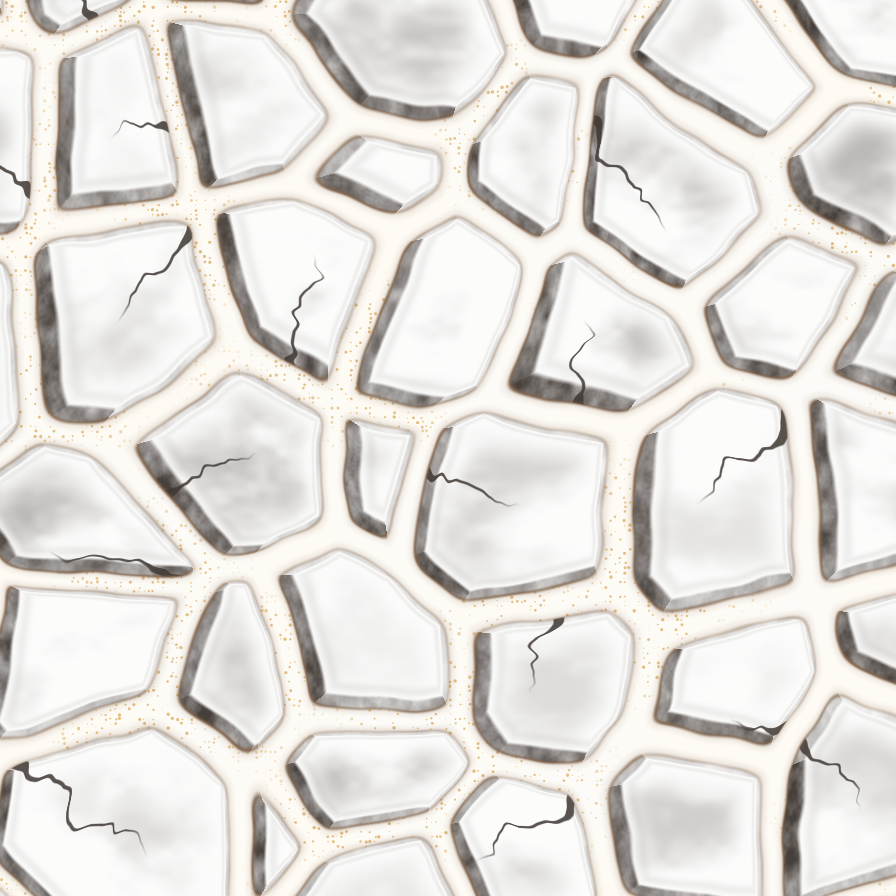
A three.js fragment shader for this texture:

```glsl
varying vec2 vUv;

const float GRID = 5.5;
const vec2 SHADOW_DIR = vec2(-0.84, -0.54);
const vec3 STONE_WHITE = vec3(0.988, 0.988, 0.986);
const vec3 GROUT_CREAM = vec3(0.996, 0.982, 0.952);
const vec3 CHARCOAL = vec3(0.24, 0.21, 0.19);
const vec3 SEPIA = vec3(0.50, 0.38, 0.28);
const vec3 OCHRE = vec3(0.87, 0.68, 0.38);

struct Stone {
  vec2 cell;     // grid cell owning the stone
  vec2 center;   // in canvas units
  float edge;    // rounded distance inside the outline
  float bevel;   // 0 at the outline, 1 where the flat top begins
  float facing;  // how far the nearest side turns to the shadow
};

float hash(vec2 p) {
  return fract(sin(dot(p, vec2(127.1, 311.7))) * 43758.5);
}

float noise(vec2 p) {
  vec2 i = floor(p);
  vec2 f = fract(p);
  f = f * f * (3.0 - 2.0 * f);
  float low = mix(hash(i), hash(i + vec2(1.0, 0.0)), f.x);
  float high = mix(hash(i + vec2(0.0, 1.0)), hash(i + 1.0), f.x);
  return mix(low, high, f.y);
}

float fbm(vec2 p) {
  float sum = 0.0;
  float amp = 0.5;
  for (int i = 0; i < 4; i++) {
    sum += amp * noise(p);
    p = p * 2.1 + 7.3;
    amp *= 0.5;
  }
  return sum;
}

vec2 site(vec2 cell) {
  vec2 jitter = vec2(hash(cell + 3.1), hash(cell + 17.7)) - 0.5;
  return cell + 0.5 + 0.78 * jitter;
}

// Weighted squared distance: heavier sites grow larger stones
float power(vec2 p, vec2 cell) {
  vec2 d = p - site(cell);
  return dot(d, d) - 0.38 * hash(cell + 41.3);
}

Stone findStone(vec2 uv, float gap) {
  vec2 p = uv * GRID;
  vec2 cell = floor(p);
  float best = 1e3;
  for (int j = -2; j <= 2; j++) {
    for (int i = -2; i <= 2; i++) {
      vec2 other = floor(p) + vec2(float(i), float(j));
      float d = power(p, other);
      if (d < best) { best = d; cell = other; }
    }
  }

  Stone s = Stone(cell, site(cell) / GRID, 0.0, 1e3, 0.0);
  float size = mix(0.75, 1.25, hash(cell + 5.9));
  float crowd = 1e-9;
  for (int j = -2; j <= 2; j++) {
    for (int i = -2; i <= 2; i++) {
      if (i == 0 && j == 0) continue;
      vec2 other = cell + vec2(float(i), float(j));
      vec2 toward = site(other) - site(cell);
      float dist = 0.5 * (power(p, other) - best) / (length(toward) * GRID);
      float facing = dot(normalize(toward), SHADOW_DIR);
      float width = size * mix(0.006, 0.018, smoothstep(-0.1, 0.9, facing));
      float t = (dist - gap) / width;
      if (t < s.bevel) { s.bevel = t; s.facing = facing; }
      crowd += exp(-160.0 * dist);
    }
  }
  s.edge = -log(crowd) / 160.0 - gap;
  return s;
}

// Jagged line that opens toward the rim of the stone
float crack(vec2 q, float angle, float edge, float seed) {
  vec2 axis = vec2(cos(angle), sin(angle));
  float along = dot(q, axis);
  float across = dot(q, vec2(-axis.y, axis.x));
  across += 0.034 * (noise(vec2(along * 32.0, seed)) - 0.5);
  across += 0.010 * (noise(vec2(along * 110.0, seed)) - 0.5);
  float width = 0.012 * max(along, 0.0) + 0.004 * smoothstep(0.018, 0.0, edge);
  float line = 1.0 - smoothstep(width, width + 0.002, abs(across));
  return line * smoothstep(-0.025, 0.015, along);
}

float specks(vec2 p, float scale) {
  vec2 cell = floor(p * scale);
  vec2 offset = 0.3 + 0.4 * vec2(hash(cell), hash(cell + 9.2));
  float radius = 0.36 * hash(cell + 2.6);
  float dot1 = 1.0 - smoothstep(radius - 0.15, radius + 0.15, length(fract(p * scale) - offset));
  return dot1 * step(0.68, hash(cell + 6.4));
}

vec3 groutColor(vec2 p, float edge) {
  vec3 color = mix(GROUT_CREAM, STONE_WHITE, 0.6 * noise(p * 9.0));
  float cluster = smoothstep(0.4, 0.75, noise(p * 11.0 + 4.0));
  color = mix(color, OCHRE, 0.8 * cluster * specks(p, 190.0));
  return mix(color, SEPIA, 0.13 * smoothstep(-0.011, 0.0, edge));
}

vec3 stoneColor(vec2 p, Stone s) {
  // Cloudy wash on the flat top
  float wash = smoothstep(0.36, 0.72, fbm(p * vec2(8.0, 11.0) + s.cell * 3.7));
  wash *= smoothstep(0.005, 0.05, s.edge) * mix(0.06, 0.34, hash(s.cell + 8.8));
  float rim = 0.07 * exp(-pow((s.bevel - 1.6) / 0.35, 2.0));
  vec3 color = mix(STONE_WHITE, CHARCOAL, wash + rim);

  // Brushed sides, dark toward the lower left
  float brush = fbm(p * vec2(55.0, 38.0)) - 0.47;
  float ink = mix(0.12, 0.68, smoothstep(-0.1, 0.95, s.facing));
  ink = clamp(ink * (1.0 + 1.3 * brush) + 0.12 * brush, 0.0, 0.95);
  float side = 1.0 - smoothstep(0.8, 1.12, s.bevel);
  color = mix(color, mix(STONE_WHITE, CHARCOAL, ink), side);

  // Cracks on some stones
  float seed = hash(s.cell + 12.4);
  float cracked = crack(p - s.center, 6.283 * seed, s.edge, seed * 50.0);
  return mix(color, CHARCOAL, 0.85 * cracked * step(0.5, hash(s.cell + 23.5)));
}

void main() {
  vec2 wobble = vec2(noise(vUv * 28.0), noise(vUv * 28.0 + 31.0)) - 0.5;
  vec2 sway = vec2(noise(vUv * 4.0 + 2.0), noise(vUv * 4.0 + 13.0)) - 0.5;
  vec2 p = vUv + 0.006 * wobble + 0.05 * sway;
  Stone s = findStone(p, 0.011 + 0.007 * noise(vUv * 6.0));

  vec3 color = mix(groutColor(vUv, s.edge), stoneColor(p, s), smoothstep(-0.001, 0.001, s.edge));

  // Sketched outline
  float line = exp(-pow(s.edge / 0.0019, 2.0));
  float pressure = mix(0.35, 0.8, smoothstep(-0.3, 0.8, s.facing));
  color = mix(color, SEPIA, line * pressure * mix(0.6, 1.1, noise(vUv * 35.0)));
  gl_FragColor = vec4(color, 1.0);
}
```
